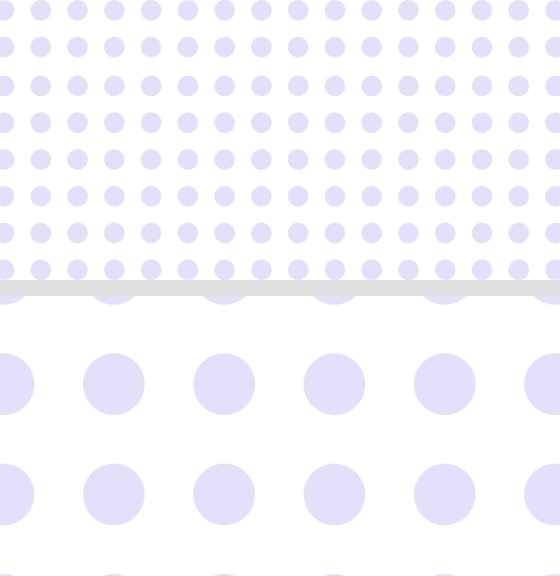
Top: the whole. Bottom: its middle third, enlarged.
A Shadertoy shader for this pattern:

```glsl
// Pale lavender polka dots in a square grid on white, with one wider row gap.
#define PITCH 0.1313
#define RADIUS 0.0367
#define FIRST_DOT vec2(0.0144, 0.0365)
#define SEAM_HEIGHT 0.763
#define SEAM_GAP 0.0076
#define PAPER_COLOR vec3(1.0)
#define DOT_COLOR vec3(0.89, 0.88, 0.99)

// Signed distance to the nearest dot of an endless square grid
float dotGridDistance(vec2 p) {
    vec2 cell = fract(p / PITCH + 0.5) - 0.5;
    return length(cell * PITCH) - RADIUS;
}

void mainImage(out vec4 fragColor, in vec2 fragCoord) {
    // Canvas height is one unit
    vec2 p = fragCoord / iResolution.y;
    float pixel = 1.0 / iResolution.y;

    // Rows above the seam sit slightly higher
    p.y -= SEAM_GAP * step(SEAM_HEIGHT, p.y);

    // Antialiased dots over the paper
    float d = dotGridDistance(p - FIRST_DOT);
    float coverage = 1.0 - smoothstep(-0.75 * pixel, 0.75 * pixel, d);
    fragColor = vec4(mix(PAPER_COLOR, DOT_COLOR, coverage), 1.0);
}
```
